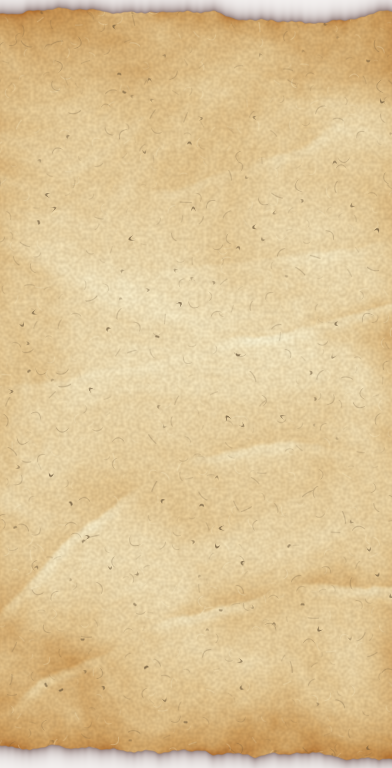
Reproduce this texture procedurally as a Shadertoy shader.

```glsl
// Aged parchment sheet with torn top and bottom edges, soft creases, grain and fibres.

const vec3 PALE_PAPER  = vec3(0.935, 0.885, 0.745);
const vec3 TAN_PAPER   = vec3(0.870, 0.755, 0.550);
const vec3 BROWN_PAPER = vec3(0.790, 0.610, 0.365);
const vec3 BURNT_EDGE  = vec3(0.690, 0.440, 0.190);
const vec3 BACKDROP    = vec3(0.965, 0.955, 0.950);
const vec3 SHADOW      = vec3(0.580, 0.500, 0.490);
const vec3 FIBRE_INK   = vec3(0.400, 0.320, 0.210);

const float BASE_AGE     = 0.21;
const float BLOTCH       = 0.50;
const float GRAIN        = 0.085;
const float GRAIN_FREQ   = 230.0;
const float SHADOW_REACH = 0.009;

// Creases as height = x + y*t + z*t*t, with strength in w.
const int CREASE_COUNT = 5;
const vec4 CREASES[CREASE_COUNT] = vec4[](
    vec4(0.07,  0.72, -0.78, 1.0),
    vec4(0.20,  1.20, -1.62, 0.9),
    vec4(0.49,  0.22,  0.00, 0.9),
    vec4(0.78, -0.35,  1.10, 0.7),
    vec4(0.66, -0.10,  0.30, 0.4));

// Integer hash: two uniform values per lattice point.
vec2 hash2(vec2 cell) {
    uvec2 q = uvec2(ivec2(cell) + 4096);
    uint n = q.x * 1597334677u ^ q.y * 3812015801u;
    n = (n ^ (n >> 15)) * 2246822519u;
    n = (n ^ (n >> 13)) * 3266489917u;
    n ^= n >> 16;
    return vec2(n & 65535u, n >> 16) / 65535.0;
}

float gradientAt(vec2 cell, vec2 offset) {
    float angle = 6.2832 * hash2(cell).x;
    return dot(vec2(cos(angle), sin(angle)), offset);
}

// Gradient noise, roughly -0.7 to 0.7.
float noise(vec2 p) {
    vec2 i = floor(p), f = p - i;
    vec2 s = f * f * f * (f * (f * 6.0 - 15.0) + 10.0);
    vec2 e = vec2(1.0, 0.0);
    return mix(mix(gradientAt(i, f), gradientAt(i + e, f - e), s.x),
               mix(gradientAt(i + e.yx, f - e.yx), gradientAt(i + e.xx, f - e.xx), s.x), s.y);
}

float fbm(vec2 p) {
    float sum = 0.0, amplitude = 0.6;
    for (int i = 0; i < 5; i++) {
        sum += amplitude * noise(p);
        p = mat2(1.6, 1.2, -1.2, 1.6) * p + 7.3;
        amplitude *= 0.52;
    }
    return sum;
}

// Ragged outline of a torn edge.
float tear(float x, float seed) {
    return 0.010 * noise(vec2(x * 13.0, seed)) + 0.006 * noise(vec2(x * 38.0, seed + 3.0))
         + 0.003 * noise(vec2(x * 110.0, seed + 9.0));
}

// Dark slope above each fold, pale ridge just below it.
float creaseAge(vec2 p) {
    float age = 0.0;
    for (int i = 0; i < CREASE_COUNT; i++) {
        vec4 c = CREASES[i];
        float slope = c.y + 2.0 * c.z * p.x;
        float height = c.x + p.x * (c.y + c.z * p.x) + 0.022 * fbm(p * 9.0 + float(i) * 17.0);
        float d = (p.y - height) / sqrt(1.0 + slope * slope);
        float presence = c.w * smoothstep(-0.35, 0.4, noise(p * 7.0 + float(i) * 5.7));
        float slopeShade = smoothstep(-0.003, 0.004, d) * exp(-max(d, 0.0) / 0.022);
        float ridge = exp(-pow((d + 0.007) / 0.008, 2.0));
        age += presence * (0.30 * slopeShade - 0.20 * ridge);
    }
    return age;
}

// Scattered bent hairs; size is half length and half width in cells.
float fibres(vec2 p, float cells, vec2 size, float share, float pixel) {
    vec2 q = p * cells, home = floor(q);
    float aa = pixel * cells, cover = 0.0;
    for (int k = 0; k < 9; k++) {
        vec2 cell = home + vec2(k % 3 - 1, k / 3 - 1);
        vec2 pick = hash2(cell + 731.0), turn = hash2(cell + 1453.0);
        vec2 r = q - cell - hash2(cell + 211.0);
        float a = 6.2832 * turn.x;
        r = mat2(cos(a), sin(a), -sin(a), cos(a)) * r;
        r.y += (turn.y - 0.5) * 1.6 * r.x * r.x / size.x;
        float halfLength = size.x * mix(0.3, 1.0, pick.y);
        float d = length(vec2(max(abs(r.x) - halfLength, 0.0), r.y));
        float hair = 1.0 - smoothstep(size.y - aa, size.y + aa, d);
        cover = max(cover, hair * step(pick.x, share) * mix(0.35, 1.0, pick.y));
    }
    return cover;
}

void mainImage(out vec4 fragColor, in vec2 fragCoord) {
    float pixel = 1.0 / iResolution.y;
    vec2 p = fragCoord * pixel;
    float u = fragCoord.x / iResolution.x;

    // Torn outline
    float top = 0.984 - 0.013 * smoothstep(0.45, 0.75, u) + 0.011 * smoothstep(0.85, 1.0, u) + tear(p.x, 2.4);
    float bottom = 0.029 - 0.014 * u + tear(p.x, 31.7);
    float inTop = top - p.y, inBottom = p.y - bottom;
    float inside = min(inTop, inBottom);
    float side = min(u, 1.0 - u) * iResolution.x * pixel;

    // Ageing: darker rim, cloudy stains and creases
    vec2 warp = vec2(noise(p * 4.0 + 20.0), noise(p * 4.0 + 50.0));
    float stain = fbm(p * vec2(5.0, 7.0) + warp);
    float rim = 0.62 * exp(-max(inTop, 0.0) / 0.095) + 0.88 * exp(-max(inBottom, 0.0) / 0.095)
              + 0.27 * exp(-side / 0.045);
    float age = BASE_AGE + rim * (1.0 + 0.8 * stain) + BLOTCH * stain + creaseAge(p);
    age += 0.10 * fbm(p * 45.0 + 3.0);
    age += 0.55 * exp(-max(inside, 0.0) / 0.006) * smoothstep(-0.35, 0.3, noise(p * 26.0));

    vec3 paper = mix(PALE_PAPER, TAN_PAPER, clamp(age * 2.0, -0.2, 1.0));
    paper = mix(paper, BROWN_PAPER, clamp(age * 2.0 - 1.0, 0.0, 1.0));
    paper = mix(paper, BURNT_EDGE, clamp(age * 1.6 - 1.6, 0.0, 1.0));

    // Fine grain, then hairs and specks
    float grain = noise(p * GRAIN_FREQ) + 0.5 * noise(p * GRAIN_FREQ * 0.47 + 11.0);
    paper *= 1.0 + GRAIN * grain * vec3(0.85, 1.0, 1.2);
    float hairs = fibres(p, 42.0, vec2(0.32, 0.025), 0.45, pixel);
    float specks = fibres(p + 0.37, 30.0, vec2(0.05, 0.040), 0.22, pixel);
    float paleHairs = fibres(p + 0.71, 48.0, vec2(0.30, 0.030), 0.35, pixel);
    paper = mix(paper, PALE_PAPER * 1.04, 0.35 * paleHairs);
    paper = mix(paper, FIBRE_INK, max(0.30 * hairs, 0.75 * specks));

    // Sheet over its soft shadow
    vec3 backdrop = mix(BACKDROP, SHADOW, exp(-max(-inside, 0.0) / SHADOW_REACH));
    fragColor = vec4(mix(backdrop, paper, smoothstep(-pixel, pixel, inside)), 1.0);
}
```
